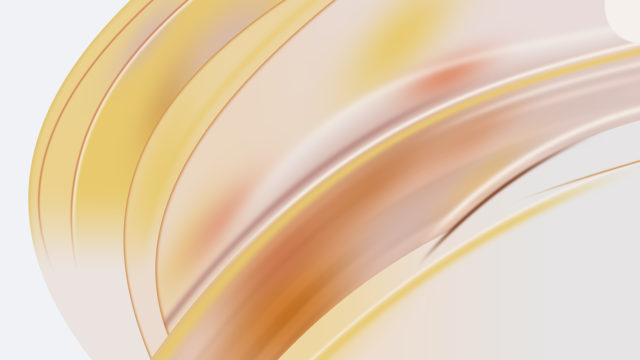
This background is drawn by a WebGL 2 fragment shader. Its source:

```glsl
#version 300 es
precision highp float;
// Overlapping glassy ribbons in yellow, amber and pearl sweeping over a pale ground.
uniform vec2 u_resolution;
out vec4 outColor;

float hash(vec2 p) { return fract(sin(dot(p, vec2(127.1, 311.7))) * 43758.5453); }

float noise(vec2 p) {
  vec2 i = floor(p), f = fract(p);
  f = f * f * (3.0 - 2.0 * f);
  return mix(mix(hash(i), hash(i + vec2(1, 0)), f.x),
             mix(hash(i + vec2(0, 1)), hash(i + vec2(1, 1)), f.x), f.y);
}

// Cubic through four evenly spaced heights k, for t from 0 to 1.
float cubic(float t, vec4 k) {
  float s = t * 3.0, a = s - 1.0, b = s - 2.0, c = s - 3.0;
  return dot(k, vec4(-a * b * c / 6.0, s * b * c / 2.0, -s * a * c / 2.0, s * a * b / 6.0));
}

// Approximate signed distance of height v from a cubic over [start, start + span].
float curve(float u, float v, float start, float span, vec4 k) {
  float t = (u - start) / span;
  float slope = (cubic(t + 0.01, k) - cubic(t - 0.01, k)) / (0.02 * span);
  return (v - cubic(t, k)) / sqrt(1.0 + slope * slope);
}

// Soft tilted ellipse.
float glow(vec2 p, vec2 center, vec2 radii, float angle) {
  float c = cos(angle), s = sin(angle);
  vec2 q = mat2(c, -s, s, c) * (p - center) / radii;
  return exp(-dot(q, q));
}

float line(float d, float width) { return exp(-d * d / (width * width)); }

void main() {
  vec2 p = gl_FragCoord.xy / u_resolution.y;
  float px = 0.8 / u_resolution.y;
  vec3 pearl = vec3(0.92, 0.89, 0.88), yellow = vec3(0.91, 0.79, 0.43);
  vec3 blush = vec3(0.91, 0.81, 0.75), amber = vec3(0.78, 0.46, 0.16);
  vec3 rust = vec3(0.80, 0.45, 0.30), mauve = vec3(0.84, 0.72, 0.68);
  vec3 white = vec3(0.97, 0.94, 0.91);

  // Signed distances to the ribbon edges
  float rim = curve(p.y, p.x, 0.0, 1.0, vec4(0.255, 0.090, 0.123, 0.363));
  float foldA = curve(p.y, p.x, 0.0, 1.0, vec4(0.324, 0.120, 0.162, 0.424));
  float foldB = curve(p.y, p.x, 0.0, 1.0, vec4(0.301, 0.201, 0.257, 0.521));
  float foldC = curve(p.y, p.x, 0.0, 1.0, vec4(0.419, 0.343, 0.442, 0.787));
  float foldD = curve(p.y, p.x, 0.0, 1.0, vec4(0.498, 0.438, 0.593, 0.926));
  float sash = curve(p.x, p.y, 0.532, 1.134, vec4(0.225, 0.653, 0.833, 0.912));
  float ridge = curve(p.x, p.y, 0.417, 1.361, vec4(0.0, 0.486, 0.745, 0.880));
  float crease = curve(p.x, p.y, 1.169, 0.609, vec4(0.317, 0.5, 0.623, 0.697));
  float lip = curve(p.x, p.y, 0.771, 1.007, vec4(0.0, 0.278, 0.444, 0.553));
  float band = curve(p.x, p.y, 0.891, 0.887, vec4(0.0, 0.236, 0.412, 0.532));
  float upper = smoothstep(0.22, 0.5, p.y);

  // Outer yellow folds, fading to pearl below
  vec3 fold = mix(pearl, yellow + vec3(0.01, 0.03, 0.12), upper);
  fold = mix(fold, mix(pearl, yellow, upper), smoothstep(-px, px, foldB));
  fold = mix(fold, mauve, 0.8 * glow(p, vec2(0.41, 0.90), vec2(0.15, 0.04), 0.9));
  fold = mix(fold, vec3(0.82, 0.61, 0.27), 0.8 * glow(p, vec2(0.47, 0.72), vec2(0.14, 0.05), 1.1));
  fold = mix(fold, mauve, 0.9 * glow(p, vec2(0.63, 0.88), vec2(0.20, 0.08), 0.85));
  fold = mix(fold, white, 0.7 * line(foldB - 0.006, 0.005) * upper);
  fold = mix(fold, rust, 0.7 * (line(foldA, 0.003) + line(foldB, 0.003)) * upper);
  fold = mix(fold, yellow * 0.95, 0.7 * line(rim, 0.008) * upper);

  // Inner translucent fold
  vec3 inner = mix(blush + vec3(0.01, 0.05, 0.06), vec3(0.92, 0.83, 0.63), upper);
  inner = mix(inner, yellow, 0.8 * glow(p, vec2(0.44, 0.52), vec2(0.22, 0.05), 1.2));
  inner = mix(inner, yellow, 0.6 * line(foldD + 0.035, 0.012) * upper);
  inner = mix(inner, amber, 0.65 * line(foldC, 0.005));
  fold = mix(fold, inner, smoothstep(-px, px, foldC));

  // Broad pearl ribbon with yellow and coral reflections
  vec3 back = mix(vec3(0.92, 0.84, 0.76), vec3(0.91, 0.86, 0.85), smoothstep(0.65, 1.1, p.x));
  back = mix(back, yellow, 0.95 * glow(p, vec2(1.11, 0.89), vec2(0.22, 0.085), 0.85));
  back = mix(back, yellow, 0.6 * glow(p, vec2(0.52, 0.31), vec2(0.18, 0.05), 1.1));
  back = mix(back, vec3(0.87, 0.60, 0.48), 0.8 * glow(p, vec2(0.61, 0.38), vec2(0.15, 0.05), 0.9));
  vec3 sashColor = mix(mauve, pearl, smoothstep(-0.09, 0.0, sash));
  back = mix(back, sashColor, 0.85 * smoothstep(0.03, -0.02, sash) * smoothstep(0.5, 0.85, p.x));
  back = mix(back, vec3(0.87, 0.51, 0.36), 0.8 * glow(p, vec2(1.24, 0.79), vec2(0.13, 0.045), 0.45));
  back = mix(back, white, 0.45 * line(sash, 0.012) * smoothstep(0.7, 1.0, p.x));
  back = mix(back, vec3(0.70, 0.49, 0.46), 0.65 * line(ridge - 0.025, 0.011) * smoothstep(1.4, 1.0, p.x));
  back = mix(back, amber, 0.65 * line(foldD, 0.006));
  vec3 color = mix(vec3(0.94, 0.95, 0.96), fold, smoothstep(-px, px, rim));
  color = mix(color, back, smoothstep(-px, px, foldD));

  // Amber ribbon in front, with streaks along its ridge
  vec3 front = mix(vec3(0.87, 0.72, 0.64), vec3(0.88, 0.79, 0.76), smoothstep(1.1, 1.6, p.x));
  front = mix(front, amber, glow(p, vec2(0.80, 0.14), vec2(0.25, 0.15), 0.8));
  front = mix(front, rust, 0.8 * glow(p, vec2(0.80, 0.30), vec2(0.18, 0.06), 0.75));
  front = mix(front, vec3(0.79, 0.50, 0.29), 0.9 * glow(p, vec2(1.03, 0.48), vec2(0.24, 0.07), 0.65));
  front = mix(front, vec3(0.84, 0.59, 0.43), 0.8 * glow(p, vec2(1.29, 0.61), vec2(0.16, 0.05), 0.6));
  front = mix(front, vec3(0.89, 0.73, 0.47), 0.7 * glow(p, vec2(1.33, 0.50), vec2(0.17, 0.035), 0.7));
  front = mix(front, mauve, 0.9 * glow(p, vec2(1.11, 0.34), vec2(0.18, 0.085), 0.9));
  front = mix(front, blush, 0.7 * glow(p, vec2(0.53, 0.03), vec2(0.16, 0.06), 0.9));
  front += 0.07 * (noise(vec2(ridge * 55.0, p.x * 2.5)) - 0.5);
  front = mix(front, white, 0.6 * line(ridge + 0.055, 0.009) * smoothstep(1.1, 1.5, p.x));
  front = mix(front, yellow, 0.9 * line(ridge + 0.022, mix(0.024, 0.010, smoothstep(0.4, 1.2, p.x))));
  color = mix(color, front, smoothstep(px, -px, ridge));
  color = mix(color, white, 0.9 * line(ridge, 0.007) * smoothstep(0.5, 0.85, p.x));

  // Pale foreground panel, its dark crease and yellow band
  vec3 panel = mix(vec3(0.93, 0.87, 0.82), vec3(0.90, 0.895, 0.895), smoothstep(1.0, 1.6, p.x));
  panel = mix(panel, vec3(0.93, 0.84, 0.63), smoothstep(-0.10, 0.0, band) * smoothstep(1.25, 0.85, p.x));
  panel = mix(panel, yellow, 0.85 * line(band, 0.014) * smoothstep(1.8, 1.4, p.x));
  panel = mix(panel, white, 0.6 * line(band - 0.018, 0.005));
  panel = mix(panel, amber, 0.6 * line(lip, 0.003) * smoothstep(1.4, 1.7, p.x));
  float below = max(smoothstep(px, -px, lip), smoothstep(px, -px, crease + 0.03));
  color = mix(color, panel, below);
  float right = smoothstep(1.15, 1.28, p.x);
  color = mix(color, white, 0.85 * line(crease, 0.010) * right);
  color = mix(color, vec3(0.48, 0.23, 0.12), 0.85 * line(crease + 0.031, 0.006) * right * smoothstep(1.68, 1.4, p.x));

  // Rounded opening in the upper right corner
  vec2 corner = abs(p - vec2(1.88, 1.08)) - vec2(0.10, 0.10);
  float opening = length(max(corner, 0.0)) + min(max(corner.x, corner.y), 0.0) - 0.10;
  color = mix(color, vec3(0.96, 0.94, 0.92), smoothstep(px, -px, opening));
  outColor = vec4(color, 1.0);
}
```
